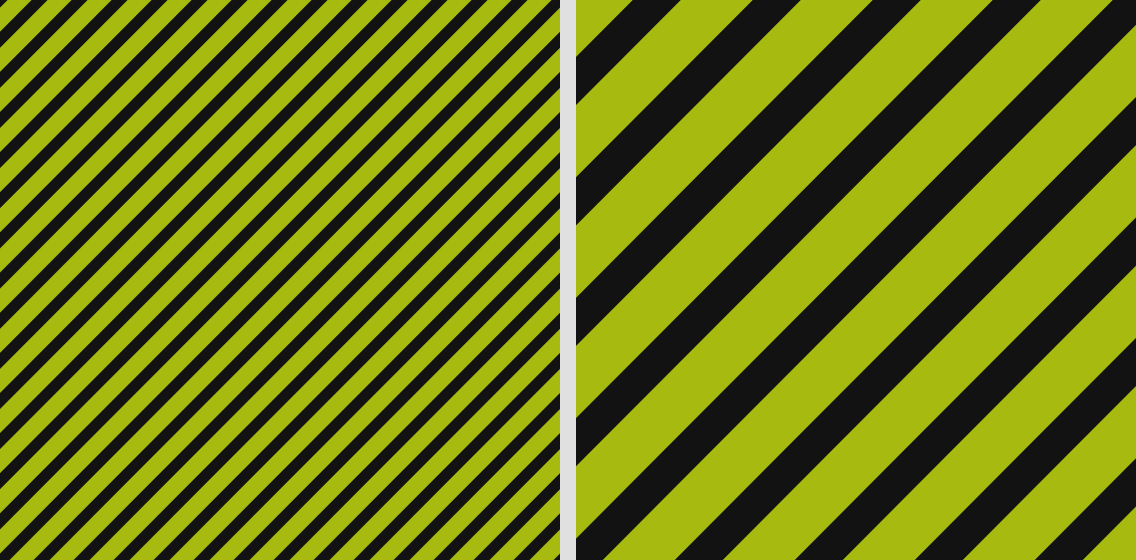
Left: the whole. Right: its middle third, enlarged.
This pattern is drawn by a WebGL 2 fragment shader. Its source:

```glsl
#version 300 es
precision highp float;

// Diagonal black stripes on lime green, rising to the right.
// A linear phase across the canvas is folded into one repeat, and the
// distance to the stripe centre gives an antialiased two-colour mix.

uniform vec2 u_resolution;
out vec4 fragColor;

void main() {
    vec2 uv = gl_FragCoord.xy / u_resolution;

    // Repeats across and down; the slope is a touch off 45 degrees.
    vec2 repeats = vec2(14.0, 13.95);
    float phase = dot(repeats, vec2(uv.x, 1.0 - uv.y)) - 0.989;

    // Signed distance to the stripe edge, measured in repeats.
    float centreDistance = abs(fract(phase + 0.5) - 0.5);
    float edgeDistance = centreDistance - 0.2;

    // One pixel of edge smoothing.
    float pixel = length(repeats / u_resolution);
    float ground = clamp(0.5 + edgeDistance / pixel, 0.0, 1.0);

    vec3 black = vec3(0.072, 0.072, 0.07);
    vec3 lime = vec3(0.65, 0.73, 0.06);
    fragColor = vec4(mix(black, lime, ground), 1.0);
}
```
